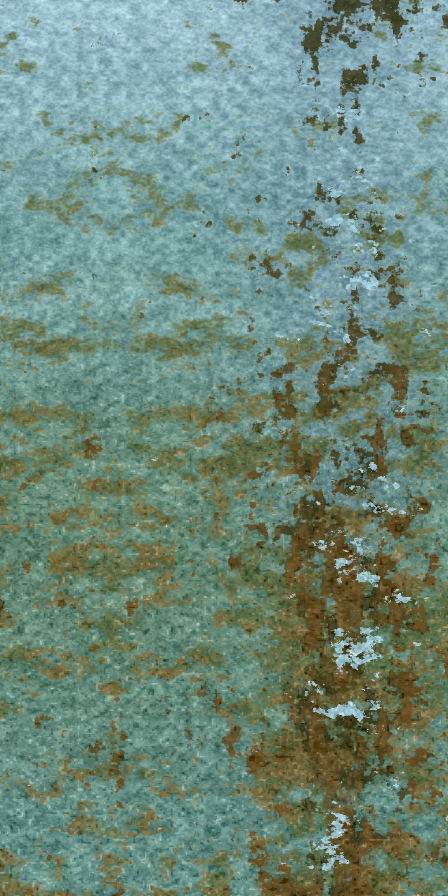
Write a Shadertoy shader that draws this texture.

```glsl
float hash(vec2 c) {
    return fract(sin(dot(c, vec2(127.1, 311.7))) * 43758.5453);
}

float noise(vec2 p) {
    vec2 c = floor(p), f = fract(p);
    f = f * f * (3.0 - 2.0 * f);
    return mix(mix(hash(c), hash(c + vec2(1, 0)), f.x),
               mix(hash(c + vec2(0, 1)), hash(c + vec2(1, 1)), f.x), f.y);
}

float fbm(vec2 p) {
    float sum = 0.0, amp = 0.5, total = 0.0;
    for (int i = 0; i < 5; i++) {
        sum += amp * noise(p);
        total += amp;
        amp *= 0.62;
        p = mat2(1.9, 0.3, -0.3, 1.9) * p + 17.3;
    }
    return sum / total;
}

void mainImage(out vec4 fragColor, in vec2 fragCoord) {
    vec2 p = fragCoord / iResolution.x;
    float height = fragCoord.y / iResolution.y;
    float damp = smoothstep(0.0, 0.7, 1.0 - height);

    // The left half folds around its own centre line
    vec2 folded = vec2(abs(p.x - 0.25), p.y);
    float streak = exp(-pow((p.x - 0.77) / 0.19, 2.0));

    float broad = fbm(folded * vec2(5.0, 7.0) + 3.0);
    float patches = fbm(folded * vec2(17.0, 26.0) + 9.0);
    float fine = fbm(p * vec2(62.0, 80.0) + 5.0);
    float grain = noise(p * 190.0);
    float runs = fbm(p * vec2(34.0, 8.0) + 21.0);

    // Weathered paint, pale blue above and green below
    vec3 color = mix(vec3(0.42, 0.57, 0.49), vec3(0.47, 0.64, 0.64), smoothstep(0.4, 0.75, height));
    color = mix(color, vec3(0.60, 0.75, 0.80), smoothstep(0.72, 1.0, height));
    color = mix(vec3(0.43, 0.60, 0.57), color, smoothstep(0.0, 0.38, height));
    color = mix(color, vec3(0.48, 0.62, 0.68), 0.6 * streak * smoothstep(0.2, 0.5, height));
    color += 0.42 * (fine - 0.5) + 0.1 * (grain - 0.5) + 0.16 * (broad - 0.5);

    // Olive moss and rust
    float growth = 0.4 * broad + 0.6 * patches + 0.35 * (fine - 0.5) - 0.5;
    float stain = exp(-dot((p - vec2(0.9, 1.97)) * vec2(11.0, 22.0), (p - vec2(0.9, 1.97)) * vec2(11.0, 22.0)))
                + 0.7 * exp(-dot((p - vec2(0.6, 1.97)) * vec2(14.0, 18.0), (p - vec2(0.6, 1.97)) * vec2(14.0, 18.0)));
    float moss = smoothstep(-0.05, 0.1, growth + mix(-0.15, 0.01, damp) + 0.06 * streak * damp + 0.14 * stain);
    float rust = smoothstep(0.46, 0.66, 0.6 * fbm(folded * vec2(9.0, 15.0) + 31.0) + 0.4 * fine + 0.06 * damp);
    vec3 mossColor = mix(vec3(0.35, 0.41, 0.24), vec3(0.44, 0.36, 0.17), rust * damp);
    mossColor += 0.32 * (fine - 0.5) + 0.1 * (grain - 0.5);
    color = mix(color, mossColor, 0.85 * moss);

    // Dark decay running down the right side
    float decay = 0.45 * fbm(p * vec2(19.0, 23.0) + 47.0) + 0.3 * runs + 0.25 * fine - 0.5;
    decay = smoothstep(0.0, 0.07, decay - 0.15 + 0.13 * streak + 0.065 * damp + 0.13 * stain);
    vec3 decayColor = mix(vec3(0.20, 0.20, 0.08), vec3(0.38, 0.27, 0.10), smoothstep(0.4, 0.62, runs) * damp);
    color = mix(color, decayColor + 0.25 * (fine - 0.5), 0.88 * decay);

    // Brown trickle at the foot of the streak
    float trickle = exp(-pow((p.x - 0.74) / 0.09, 2.0)) * smoothstep(0.45, 0.25, height);
    color = mix(color, vec3(0.38, 0.31, 0.15) + 0.5 * (fine - 0.5),
                0.75 * trickle * smoothstep(0.4, 0.56, runs));

    // Pale flakes of bare paint
    float flakeBand = exp(-pow((p.x - 0.8) / 0.14, 2.0)) * smoothstep(1.0, 0.85, height);
    float flakes = 0.65 * fbm(p * vec2(17.0, 24.0) + 71.0) + 0.35 * fine;
    flakes = smoothstep(0.0, 0.04, flakes - 0.73 + 0.15 * flakeBand);
    color = mix(color, vec3(0.62, 0.79, 0.85) + 0.25 * (grain - 0.5), 0.9 * flakes);

    // Scattered light and dark specks
    float speck = noise(p * vec2(120.0, 135.0) + 90.0);
    color += 0.13 * smoothstep(0.76, 0.92, speck) * damp;
    color -= 0.12 * smoothstep(0.24, 0.08, speck) * damp;

    fragColor = vec4(clamp(color, 0.0, 1.0), 1.0);
}
```
